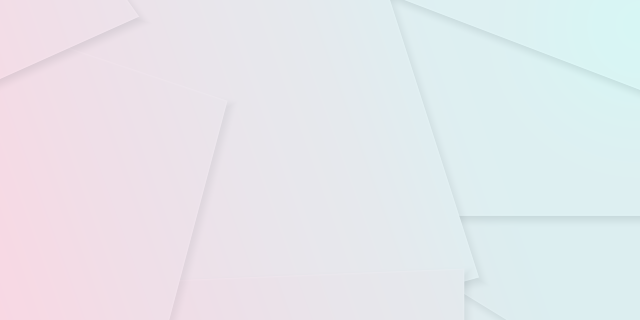
Write a WebGL 1 fragment shader that draws this background.

```glsl
precision highp float;

uniform vec2 u_resolution;

#define PINK vec3(0.975, 0.845, 0.89)
#define MAUVE vec3(0.932, 0.878, 0.912)
#define GREY vec3(0.905, 0.908, 0.926)
#define ICE vec3(0.868, 0.938, 0.946)
#define AQUA vec3(0.836, 0.968, 0.957)
#define SHADOW_SHIFT vec2(0.01, -0.014)
#define SHADOW_BLUR 0.024
#define SHADOW_TINT vec3(1.0, 0.92, 0.9)
#define RIM_LIGHT 0.011
#define TILT 0.18

// Signed distance to the line from a to b, negative on its right side
float edge(vec2 p, vec2 a, vec2 b) {
    vec2 dir = normalize(b - a);
    vec2 q = p - a;
    return dir.x * q.y - dir.y * q.x;
}

// Sheet corner whose outline runs clockwise from a through corner to b
float wedge(vec2 p, vec2 a, vec2 corner, vec2 b) {
    return max(edge(p, a, corner), edge(p, corner, b));
}

// Sheet outlines, in units of the canvas height
float topLeftSheet(vec2 p) {
    return wedge(p, vec2(0.398, 1.0), vec2(0.435, 0.948), vec2(0.0, 0.753));
}
float leftSheet(vec2 p) {
    return wedge(p, vec2(0.234, 0.844), vec2(0.711, 0.685), vec2(0.529, 0.0));
}
float centreSheet(vec2 p) {
    return wedge(p, vec2(1.219, 1.0), vec2(1.497, 0.133), vec2(1.45, 0.12));
}
float bottomSheet(vec2 p) {
    return wedge(p, vec2(0.56, 0.125), vec2(1.451, 0.161), vec2(1.451, 0.0));
}
float topRightSheet(vec2 p) {
    return edge(p, vec2(2.0, 0.719), vec2(1.263, 1.0));
}
float rightSheet(vec2 p) {
    return edge(p, vec2(2.0, 0.3255), vec2(1.435, 0.3255));
}
float lowerRightSheet(vec2 p) {
    return edge(p, vec2(1.583, 0.0), vec2(1.451, 0.081));
}

// Tilted pink to aqua wash, with a glow in the top right corner
vec3 wash(vec2 p) {
    float t = 0.5 * p.x + TILT * (p.y - 0.5);
    vec3 color = mix(PINK, MAUVE, smoothstep(-0.16, 0.26, t));
    color = mix(color, GREY, smoothstep(0.16, 0.52, t));
    color = mix(color, ICE, smoothstep(0.46, 0.8, t));
    float aquaGlow = 1.0 - smoothstep(0.0, 0.55, distance(p, vec2(2.0, 0.92)));
    return mix(color, AQUA, 0.8 * aquaGlow);
}

// Lays a sheet with a soft shadow and a thin bright rim over the color
vec3 lay(vec3 color, vec3 paper, float dist, float shadowDist, float strength) {
    float pixel = 0.6 / u_resolution.y;
    float shade = 1.0 - smoothstep(-SHADOW_BLUR, SHADOW_BLUR, shadowDist);
    color *= 1.0 - strength * shade * SHADOW_TINT;
    paper += RIM_LIGHT * smoothstep(-0.007, 0.0, dist);
    return mix(paper, color, smoothstep(-pixel, pixel, dist));
}

void main() {
    vec2 p = gl_FragCoord.xy / u_resolution * vec2(2.0, 1.0);
    vec2 s = p - SHADOW_SHIFT;
    vec3 tone = wash(p);
    vec3 warmTone = wash(p - vec2(0.1, 0.0));

    // Right-hand stack, from the lowest sheet up
    vec3 color = tone - 0.002;
    color = lay(color, tone - 0.006, lowerRightSheet(p), lowerRightSheet(s), 0.095);
    color = lay(color, tone, rightSheet(p), rightSheet(s), 0.1);
    color = lay(color, tone + 0.002, topRightSheet(p), topRightSheet(s), 0.105);

    // Centre and left-hand stack
    color = lay(color, tone, centreSheet(p), centreSheet(s), 0.085);
    color = lay(color, warmTone - 0.002, bottomSheet(p), bottomSheet(s), 0.075);

    // The left sheet lies flat at its upper edge and lifts along its side
    float lift = 0.075 * smoothstep(-0.06, 0.02, edge(p, vec2(0.711, 0.685), vec2(0.529, 0.0)));
    color = lay(color, tone, leftSheet(p), leftSheet(s), lift);
    color = lay(color, tone + 0.002, topLeftSheet(p), topLeftSheet(s), 0.085);

    gl_FragColor = vec4(color, 1.0);
}
```
